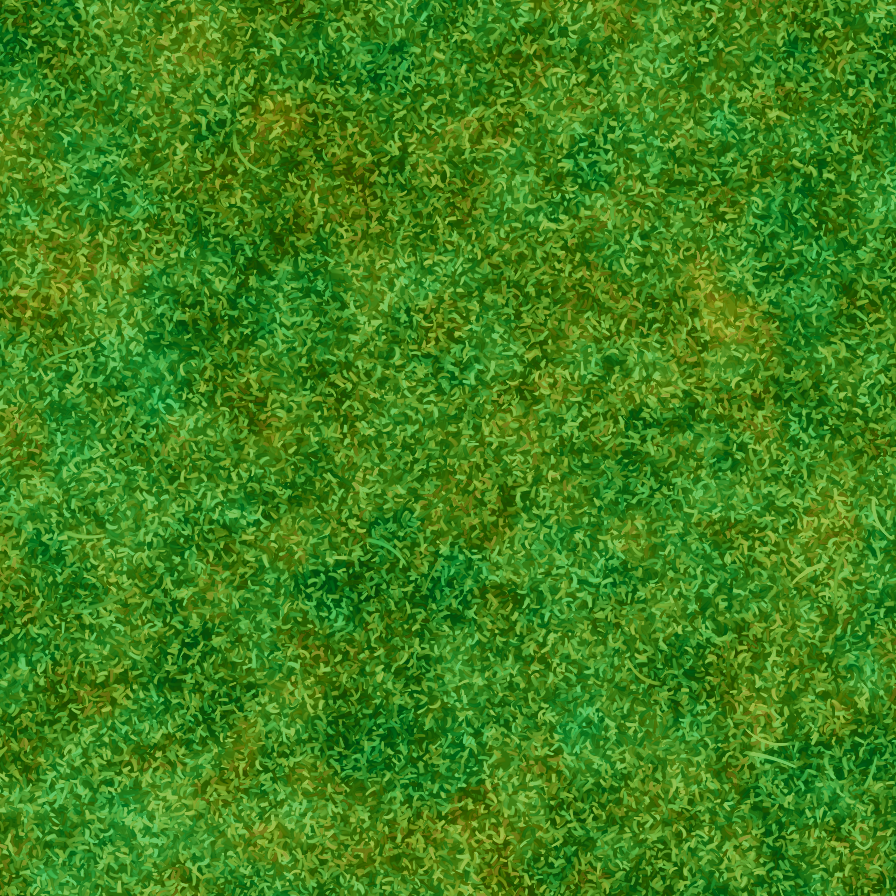
This texture is drawn by a Shadertoy shader. Its source:

```glsl
// Dense short lawn seen from above: tangled curved blades over dark gaps, with soft tonal patches.

vec3 hash3(vec3 p) {
    p = fract(p * vec3(0.1031, 0.1030, 0.0973));
    p += dot(p, p.yxz + 33.33);
    return fract((p.xxy + p.yxx) * p.zyx);
}

mat2 rotation(float angle) {
    float c = cos(angle), s = sin(angle);
    return mat2(c, s, -s, c);
}

// Smooth cellular noise: random cell values blended by distance to their points
vec2 patches(vec2 p, float seed) {
    vec2 cell = floor(p), sum = vec2(0.0);
    float total = 0.0;
    for (int y = -1; y <= 1; y++)
    for (int x = -1; x <= 1; x++) {
        vec2 id = cell + vec2(x, y);
        vec2 offset = id + hash3(vec3(id, seed)).xy - p;
        float weight = exp(-5.0 * dot(offset, offset));
        sum += weight * (hash3(vec3(id, seed + 7.0)).xy - 0.5);
        total += weight;
    }
    return sum / total;
}

// Paints one scattered layer of blades into paint = (tone, warmth)
void addBlades(inout vec2 paint, vec2 p, float reach, float width, float density, float lift, float seed) {
    vec2 cell = floor(p);
    for (int y = -1; y <= 1; y++)
    for (int x = -1; x <= 1; x++) {
        vec2 id = cell + vec2(x, y);
        vec3 place = hash3(vec3(id, seed));
        vec3 shape = hash3(vec3(id, seed + 31.0));
        vec3 tint = hash3(vec3(id, seed + 67.0));
        if (tint.z > density) continue;

        // Bent centre line, thinning towards one end
        vec2 q = rotation(place.z * 6.2832) * (p - id - place.xy);
        float halfLength = reach * mix(0.55, 1.0, shape.x);
        q.y += (shape.y - 0.5) * 1.1 * q.x * q.x / reach;
        float along = q.x / halfLength;
        float halfWidth = width * mix(0.75, 1.3, shape.z) * (1.0 - 0.3 * along);
        float side = abs(q.y) / halfWidth;

        float cover = 1.0 - smoothstep(0.55, 1.3, side);
        cover *= 1.0 - smoothstep(0.75, 1.05, abs(along));
        float tone = mix(0.1, 5.1, pow(tint.x, 1.25)) + lift;
        tone += 0.35 * along - 0.55 * side * side;
        paint = mix(paint, vec2(tone, tint.y - 0.5), cover);
    }
}

// Colour ramp from shaded gaps to sunlit tips
vec3 grassColor(float tone) {
    vec3 ramp[6] = vec3[6](
        vec3(0.09, 0.35, 0.01), vec3(0.18, 0.44, 0.04),
        vec3(0.25, 0.53, 0.10), vec3(0.35, 0.61, 0.18),
        vec3(0.42, 0.69, 0.22), vec3(0.52, 0.77, 0.35));
    float t = clamp(tone, 0.0, 4.999);
    int i = int(t);
    return mix(ramp[i], ramp[i + 1], fract(t)) * (1.0 + 0.22 * clamp(tone, -1.5, 0.0));
}

void mainImage(out vec4 fragColor, in vec2 fragCoord) {
    vec2 uv = fragCoord / iResolution.y;
    vec2 broad = patches(uv * 8.0, 3.0);
    vec2 small = patches(uv * 24.0, 11.0);

    // Shaded ground, then eight layers of short blades
    vec2 paint = vec2(0.5 + 1.5 * small.x, 0.0);
    for (int i = 0; i < 8; i++) {
        float layer = float(i);
        vec2 p = rotation(layer * 0.83) * uv * (62.0 + 2.0 * layer) + layer * 5.37;
        addBlades(paint, p, 0.62, 0.145, 0.92, 0.05 * layer - 0.2, layer * 3.0 + 1.0);
    }

    // Rare long pale stalks
    addBlades(paint, uv * 13.0, 0.45, 0.023, 0.14, 1.4, 90.0);

    // Patches change brightness and drift between yellow and cool green
    float tone = paint.x + 1.1 * broad.x + 1.3 * small.x;
    float warmth = 0.17 * paint.y + 0.12 * broad.y + 0.16 * small.y;
    vec3 color = grassColor(tone);
    color += warmth * vec3(1.0, -0.12, -0.45);

    // Occasional dry, reddish thatch
    float dry = smoothstep(0.22, 0.42, paint.y) * smoothstep(0.02, 0.35, small.y + 0.4 * broad.y);
    color = mix(color, vec3(0.46, 0.44, 0.13), 0.5 * dry);

    fragColor = vec4(clamp(color, 0.0, 1.0), 1.0);
}
```
